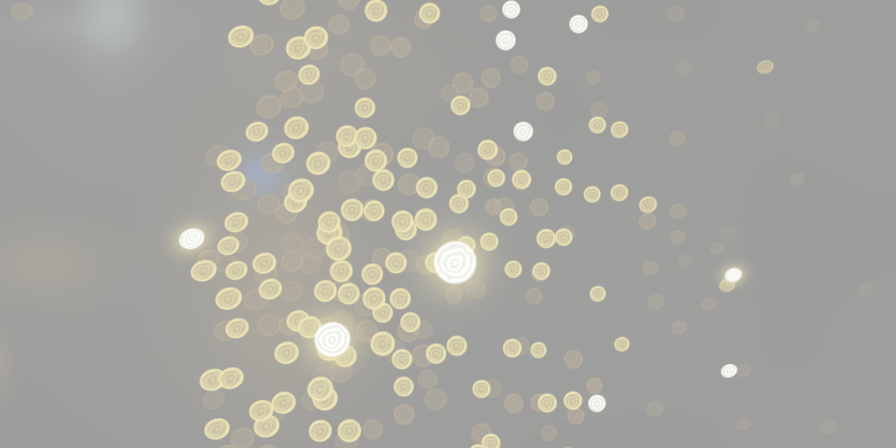
Reproduce this background procedurally as a Shadertoy shader.

```glsl
// Out-of-focus golden lights scattered over a soft grey night backdrop.

const vec3 GREY   = vec3(0.620, 0.620, 0.615);
const vec3 TAN    = vec3(0.725, 0.690, 0.625);
const vec3 GOLD   = vec3(0.835, 0.800, 0.665);
const vec3 RIM    = vec3(0.915, 0.885, 0.705);
const vec3 WHITE  = vec3(0.970, 0.970, 0.955);
const vec3 TEAL   = vec3(0.730, 0.760, 0.755);
const vec3 BLUE   = vec3(0.640, 0.700, 0.790);
const float CELL  = 0.062;       // spacing of the scattered discs
const float TILT  = 0.35;        // lean of the disc ellipses
const float WHITE_SHARE = 0.10;  // fraction of front discs that burn white

// Lamps: centre and radius
const int LAMPS = 4;
const vec3 LAMP[LAMPS] = vec3[LAMPS](
    vec3(1.016, 0.414, 0.050), vec3(0.742, 0.242, 0.042),
    vec3(0.428, 0.467, 0.030), vec3(1.637, 0.386, 0.020));

float hash(vec2 p) {
    return fract(sin(dot(p, vec2(127.1, 311.7))) * 43758.5453);
}

float noise(vec2 p) {
    vec2 i = floor(p), f = fract(p);
    f = f * f * (3.0 - 2.0 * f);
    return mix(mix(hash(i), hash(i + vec2(1, 0)), f.x),
               mix(hash(i + vec2(0, 1)), hash(i + vec2(1, 1)), f.x), f.y);
}

float glow(vec2 p, vec2 centre, vec2 size) {
    vec2 d = (p - centre) / size;
    return exp(-dot(d, d));
}

// Distance from a disc centre in radii; discs flatten away from the middle
float discRadius(vec2 d, float x, float radius) {
    float c = cos(TILT), s = sin(TILT);
    d = vec2(c * d.x + s * d.y, c * d.y - s * d.x);
    float squash = 1.0 + 0.3 * smoothstep(0.2, 0.7, abs(x - 1.05));
    return length(d * vec2(1.0, squash)) / radius;
}

// Wavering concentric grooves inside a disc
float grooves(float q, vec2 d) {
    return sin(q * 13.0 + 4.0 * noise(d * 75.0 + 9.0));
}

// Chance of a disc at c: x = front gold layer, y = faint back layer
vec2 density(vec2 c) {
    float left = 0.42 + 0.09 * smoothstep(0.5, 0.9, c.y);
    float edge = smoothstep(left, left + 0.06, c.x);
    float cluster = glow(c, vec2(0.68, 0.36), vec2(0.30, 0.38));
    float spread = glow(c, vec2(1.06, 0.50), vec2(0.40, 0.60));
    float tail = 0.13 * (1.0 - smoothstep(1.6, 1.9, c.x));
    return edge * vec2(0.62 * cluster + 0.34 * spread,
                       0.65 * cluster + 0.22 * spread + tail);
}

vec3 backdrop(vec2 p) {
    vec3 col = GREY + 0.012 * (noise(p * 4.0) - 0.5);
    col += 0.015 * glow(p, vec2(0.0, 1.0), vec2(0.7, 0.5));
    col = mix(col, TEAL, 0.75 * glow(p, vec2(0.25, 0.97), vec2(0.07, 0.10)));
    col = mix(col, TEAL, 0.25 * glow(p, vec2(0.18, 0.94), vec2(0.15, 0.04)));
    col = mix(col, TAN, 0.45 * glow(p, vec2(0.10, 0.41), vec2(0.14, 0.08)));
    col = mix(col, TAN, 0.40 * glow(p, vec2(0.0, 0.19), vec2(0.025, 0.07)));
    col = mix(col, TAN, 0.55 * glow(p, vec2(0.63, 0.37), vec2(0.20, 0.29)));
    col = mix(col, TAN, 0.22 * glow(p, vec2(0.75, 0.87), vec2(0.25, 0.15)));
    return mix(col, BLUE, 0.75 * glow(p, vec2(0.58, 0.61), vec2(0.05, 0.05)));
}

vec3 scatter(vec3 col, vec2 p, float px, bool front) {
    float seed = front ? 17.0 : 53.0;
    vec2 home = floor(p / CELL);
    for (int j = -1; j <= 1; j++)
    for (int i = -1; i <= 1; i++) {
        vec2 id = home + vec2(i, j), key = id + seed;
        vec2 jitter = vec2(hash(key + 3.1), hash(key + 7.7)) - 0.5;
        vec2 c = (id + 0.5 + 0.75 * jitter) * CELL;
        vec2 chance = density(c);
        if (hash(key) > (front ? chance.x : chance.y)) continue;

        float far = smoothstep(0.55, 1.4, c.x);
        float radius = mix(0.028, 0.019, far) * mix(0.88, 1.08, hash(key + 5.3));
        float q = discRadius(p - c, c.x, radius);
        float mask = 1.0 - smoothstep(1.0 - px / radius, 1.0 + px / radius, q);
        float rim = smoothstep(0.55, 0.85, q);
        float groove = grooves(q, p - c);
        float dim = smoothstep(1.3, 1.75, c.x);

        vec3 tone = mix(GREY, TAN, 0.85 + 0.25 * rim) + 0.012 * groove;
        float alpha = mix(0.75, 0.35, dim) * mix(0.5, 1.0, hash(key + 2.9));
        if (front) {
            bool hot = c.x > 0.85 && hash(key + 11.9) < WHITE_SHARE * 1.5;
            tone = hot ? WHITE : mix(mix(GOLD, RIM, rim), TAN, 0.6 * dim);
            tone += 0.028 * groove;
            alpha = 0.94;
        }
        col = mix(col, tone, mask * alpha);
    }
    return col;
}

void mainImage(out vec4 fragColor, in vec2 fragCoord) {
    vec2 p = fragCoord / iResolution.xy * vec2(2.0, 1.0);
    float px = 1.2 / iResolution.y;
    vec3 col = scatter(backdrop(p), p, px, false);
    col = scatter(col, p, px, true);

    // Lamps with warm halos over the scattered discs
    for (int i = 0; i < LAMPS; i++) {
        vec2 d = p - LAMP[i].xy;
        float r = LAMP[i].z, q = discRadius(d, LAMP[i].x, r);
        col = mix(col, RIM, 0.85 * exp(-0.55 * q * q));
        float mask = 1.0 - smoothstep(0.92 - px / r, 0.98 + px / r, q);
        col = mix(col, WHITE + 0.035 * grooves(q * 1.6, d), mask);
    }
    fragColor = vec4(clamp(col, 0.0, 1.0), 1.0);
}
```
